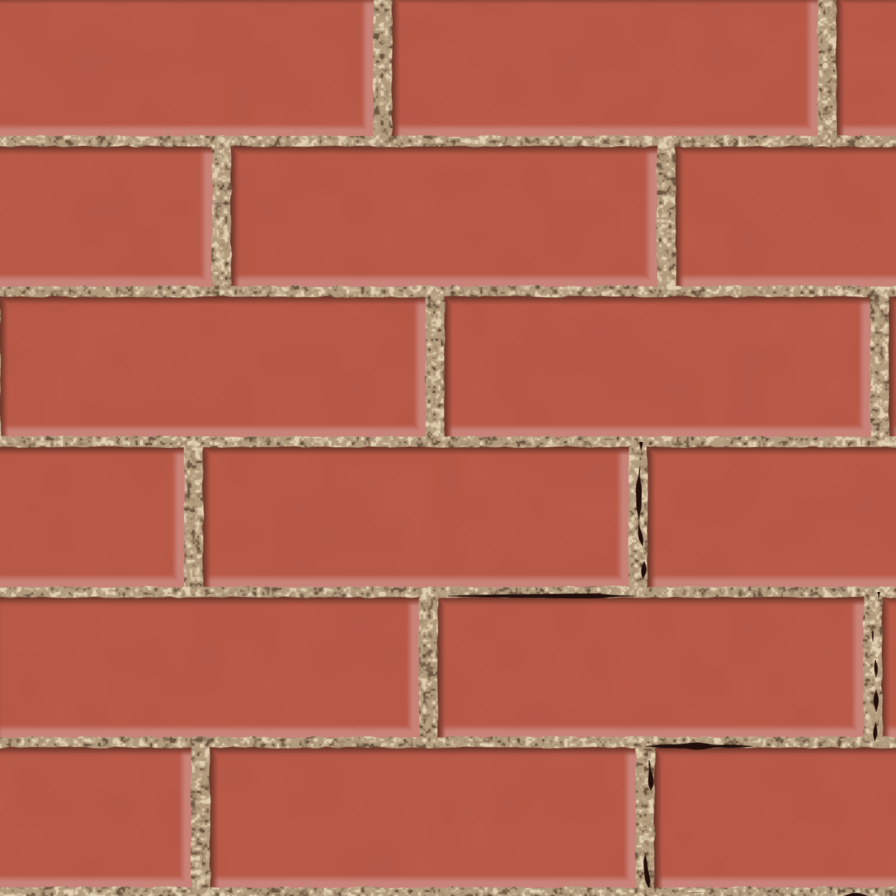
A Shadertoy shader for this texture:

```glsl
// Red brick wall: six courses of smooth bevelled bricks in gritty tan mortar.
// Each course is shifted by its own offset; edge distances give the joints,
// the pale lower-right bevel and the dark upper-left shade. Noise adds wear.

const float BRICK_PERIOD  = 0.4961;   // brick plus upright joint
const float COURSE_PERIOD = 0.1677;   // brick plus level joint
const float FIRST_JOINT   = 0.0101;   // first level joint lies above the top
const float COURSE_SHIFT[6] = float[6](0.427, 0.2474, 0.4857, 0.2161, 0.4779, 0.224);

const float UPRIGHT_JOINT = 0.0210;
const float LEVEL_JOINT   = 0.0118;
const float BEVEL_WIDTH   = 0.0115;
const float SHADE_WIDTH   = 0.0105;
const float EDGE_WOBBLE   = 0.0022;
const float GRAIN_SCALE   = 190.0;

const vec3 BRICK        = vec3(0.722, 0.348, 0.280);
const vec3 BEVEL        = vec3(0.785, 0.510, 0.470);
const vec3 SHADE        = vec3(0.360, 0.180, 0.130);
const vec3 MORTAR       = vec3(0.700, 0.605, 0.490);
const vec3 MORTAR_LIGHT = vec3(0.880, 0.810, 0.690);
const vec3 MORTAR_DARK  = vec3(0.420, 0.335, 0.250);
const vec3 CRACK        = vec3(0.130, 0.050, 0.035);

float hash(ivec2 cell)
{
    uint n = uint(cell.x) * 1597334677u ^ uint(cell.y) * 3812015801u;
    n = (n ^ (n >> 16)) * 2246822519u;
    n = (n ^ (n >> 13)) * 3266489917u;
    n ^= n >> 16;
    return float(n >> 8) / 16777216.0;
}

float noise(vec2 p)
{
    ivec2 i = ivec2(floor(p));
    vec2 f = fract(p);
    f *= f * (3.0 - 2.0 * f);
    float low  = mix(hash(i), hash(i + ivec2(1, 0)), f.x);
    float high = mix(hash(i + ivec2(0, 1)), hash(i + ivec2(1, 1)), f.x);
    return mix(low, high, f.y);
}

vec3 mortarColour(vec2 p)
{
    float grain = 0.65 * noise(p * GRAIN_SCALE)
                + 0.35 * noise(p * GRAIN_SCALE * 1.9 + 37.0);
    vec3 colour = mix(MORTAR_DARK, MORTAR, smoothstep(0.12, 0.45, grain));
    return mix(colour, MORTAR_LIGHT, smoothstep(0.5, 0.82, grain));
}

// Dark gaps, found only in the lower courses; x and y are joint offsets.
float crackMask(vec2 p, float course, float x, float y, float blur)
{
    // Tapering level gap, moving right and shortening in the last course
    float step4 = course - 4.0;
    float along = (p.x - 0.605 - 0.175 * step4) / (0.105 - 0.045 * step4);
    float halfHeight = 0.0036 * (1.0 - along * along)
                     * (0.45 + 0.8 * noise(vec2(p.x * 45.0, course)));
    float level = step(3.5, course) * step(abs(along), 1.0)
                * (1.0 - smoothstep(-blur, blur, abs(y - 0.0045) - halfHeight));

    // Wandering upright gap in the joints on the right
    float wander = 0.0085 * (noise(vec2(p.y * 24.0, course + 9.0)) - 0.15);
    float halfWidth = 0.007 * (noise(vec2(p.y * 55.0, course + 3.0)) - 0.4);
    float upright = step(2.5, course) * step(0.6, p.x) * step(0.0, halfWidth)
                  * (1.0 - smoothstep(-blur, blur, abs(x - wander) - halfWidth));
    return max(level, upright);
}

void mainImage(out vec4 fragColor, in vec2 fragCoord)
{
    vec2 p = fragCoord / iResolution.xy;
    p.y = 1.0 - p.y;                       // courses count from the top
    float blur = max(1.0 / iResolution.y, 0.0012);

    // Position inside one brick cell, measured from the joint centres
    float courseY = (p.y + FIRST_JOINT) / COURSE_PERIOD;
    float course = floor(courseY);
    float shift = COURSE_SHIFT[int(course) % 6];
    vec2 period = vec2(BRICK_PERIOD, COURSE_PERIOD);
    vec2 cell = fract(vec2((p.x - shift) / BRICK_PERIOD, courseY)) * period;

    // Distances to the upper-left and lower-right edges of the brick
    vec2 halfJoint = 0.5 * vec2(UPRIGHT_JOINT, LEVEL_JOINT);
    vec2 fromStart = cell - halfJoint;
    vec2 toEnd = period - cell - halfJoint;
    float startDist = min(fromStart.x, fromStart.y);
    float endDist = min(toEnd.x, toEnd.y);

    // Brick face with its bevel and shade
    float bevel = 1.0 - smoothstep(0.45 * BEVEL_WIDTH, 1.3 * BEVEL_WIDTH, endDist);
    bevel *= smoothstep(0.0, SHADE_WIDTH, startDist);
    float shade = 1.0 - smoothstep(-0.002, SHADE_WIDTH, startDist);
    vec3 colour = BRICK * (0.99 + 0.02 * noise(p * 30.0));
    colour = mix(colour, BEVEL, bevel);
    colour = mix(colour, SHADE, 0.85 * shade);

    // Mortar with a ragged edge, then the gaps in it
    float ragged = EDGE_WOBBLE * (noise(p * 85.0 + 11.0) - 0.5);
    float brickDist = min(startDist, endDist) + ragged;
    float mortar = 1.0 - smoothstep(-blur, blur, brickDist);
    colour = mix(colour, mortarColour(p), mortar);
    vec2 offset = cell - period * step(0.5 * period, cell);
    colour = mix(colour, CRACK, crackMask(p, course, offset.x, offset.y, blur)
                              * (1.0 - smoothstep(0.0, 0.004, brickDist)));

    fragColor = vec4(colour, 1.0);
}
```
